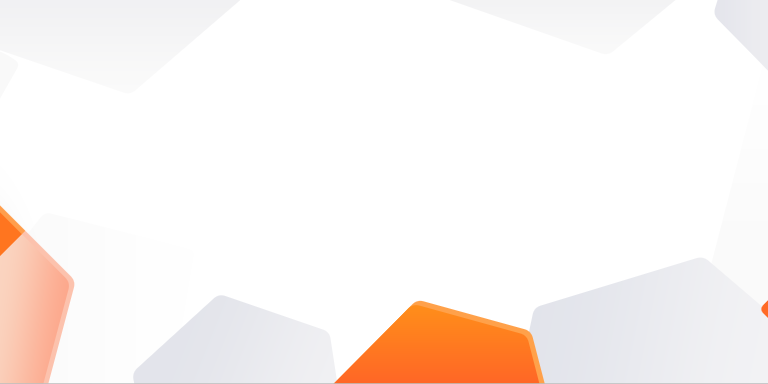
Reproduce this background procedurally as a Shadertoy shader.

```glsl
// Rounded intersection of two distances
float smoothMax(float a, float b) {
    float h = max(0.016 - abs(a - b), 0.0);
    return max(a, b) + h * h / 0.064;
}

// Signed distance to the line a-b, positive on its right side
float edge(vec2 p, vec2 a, vec2 b) {
    vec2 along = normalize(b - a);
    return dot(p - a, vec2(along.y, -along.x));
}

// Convex pentagon with counterclockwise corners
float pentagon(vec2 p, vec2 a, vec2 b, vec2 c, vec2 d, vec2 e) {
    float dist = smoothMax(edge(p, a, b), edge(p, b, c));
    dist = smoothMax(dist, edge(p, c, d));
    dist = smoothMax(dist, edge(p, d, e));
    return smoothMax(dist, edge(p, e, a));
}

float orangeTile(vec2 p) {
    return pentagon(p, vec2(0.70, -0.17), vec2(1.2, -0.4), vec2(1.459, -0.155),
                    vec2(1.383, 0.138), vec2(1.086, 0.220));
}

float peachTile(vec2 p) {
    return pentagon(p, vec2(-0.3, -0.1), vec2(0.099, -0.1), vec2(0.197, 0.268),
                    vec2(-0.2, 0.665), vec2(-0.4, 0.3));
}

// Antialiased coverage
float cover(float dist) {
    return clamp(0.5 - dist * iResolution.y, 0.0, 1.0);
}

void paint(inout vec3 color, vec3 ink, float dist) {
    color = mix(color, ink, cover(dist));
}

void mainImage(out vec4 fragColor, in vec2 fragCoord) {
    vec2 p = fragCoord / iResolution.y;
    p.x += 1.0 - 0.5 * iResolution.x / iResolution.y;
    vec3 color = vec3(1.0);

    // Faint panels
    float d = pentagon(p, vec2(0.1, -0.1), vec2(0.45, 0.0), vec2(0.508, 0.349),
                       vec2(0.117, 0.448), vec2(0.0, 0.3));
    paint(color, vec3(mix(0.985, 0.998, smoothstep(0.1, 0.5, p.x))), d);
    d = pentagon(p, vec2(1.779, 0.03), vec2(2.3, 0.0), vec2(2.4, 0.5),
                 vec2(2.3, 1.0), vec2(2.02, 0.96));
    paint(color, vec3(mix(0.995, 0.98, smoothstep(0.8, 0.3, p.y))), d);
    d = pentagon(p, vec2(-0.1, 0.567), vec2(0.052, 0.835), vec2(0.0, 0.87),
                 vec2(-0.2, 0.9), vec2(-0.3, 0.7));
    paint(color, vec3(0.975), d);

    // Soft halo beside the left tile
    color -= 0.018 * exp(-30.0 * max(peachTile(p), 0.0)) * smoothstep(0.13, 0.0, p.x);

    // Upper grey tiles
    d = pentagon(p, vec2(-0.3, 0.972), vec2(0.339, 0.753), vec2(0.77, 1.124),
                 vec2(0.5, 1.5), vec2(-0.3, 1.5));
    paint(color, mix(vec3(0.98), vec3(0.942, 0.942, 0.949), smoothstep(0.74, 1.05, p.y)), d);
    d = pentagon(p, vec2(1.0, 1.06), vec2(1.583, 0.855), vec2(1.87, 1.091),
                 vec2(1.8, 1.4), vec2(1.1, 1.4));
    paint(color, mix(vec3(0.977), vec3(0.947, 0.947, 0.953), smoothstep(0.85, 1.05, p.y)), d);
    d = pentagon(p, vec2(1.857, 0.962), vec2(2.1, 0.714), vec2(2.4, 0.9),
                 vec2(2.3, 1.4), vec2(1.992, 1.4));
    paint(color, mix(vec3(0.895, 0.898, 0.925), vec3(0.925, 0.925, 0.94),
                     smoothstep(1.85, 2.0, p.x)), d);

    // Lower grey tiles
    d = pentagon(p, vec2(0.344, 0.029), vec2(0.40, -0.25), vec2(0.917, -0.25),
                 vec2(0.858, 0.136), vec2(0.570, 0.235));
    paint(color, mix(vec3(0.89, 0.895, 0.92), vec3(0.942, 0.942, 0.953),
                     smoothstep(0.4, 0.9, p.x - 0.4 * p.y)), d);
    d = pentagon(p, vec2(1.34, -0.04), vec2(1.7, -0.4), vec2(2.2, 0.018),
                 vec2(1.831, 0.333), vec2(1.391, 0.199));
    paint(color, mix(vec3(0.888, 0.895, 0.922), vec3(0.948, 0.948, 0.957),
                     smoothstep(1.35, 2.0, p.x - 0.2 * p.y)), d);

    // Orange tile: the shifted copy leaves a bright rim
    vec3 orange = mix(vec3(1.0, 0.40, 0.15), vec3(1.0, 0.56, 0.10), clamp(p.y / 0.21, 0.0, 1.0));
    paint(color, vec3(1.0, 0.63, 0.29), orangeTile(p));
    paint(color, orange, max(orangeTile(p), orangeTile(p + 0.011)));

    // Left tile: peach below, orange in the upper corner
    float corner = cover((0.333 + p.x - p.y) * 0.707);
    vec3 peach = mix(vec3(0.98, 0.83, 0.75), vec3(0.99, 0.65, 0.54),
                     smoothstep(-0.02, 0.2, p.x + 0.15 * (0.2 - p.y)));
    vec3 rim = mix(vec3(0.99, 0.76, 0.68), vec3(1.0, 0.62, 0.30), corner);
    paint(color, rim, peachTile(p));
    paint(color, mix(peach, vec3(1.0, 0.46, 0.12), corner), peachTile(p + vec2(0.014, 0.004)));

    // Orange tip at the right border
    d = pentagon(p, vec2(1.977, 0.195), vec2(2.1, 0.072), vec2(2.3, 0.1),
                 vec2(2.3, 0.3), vec2(2.1, 0.318));
    paint(color, vec3(1.0, 0.42, 0.15), d);

    // Thin grey base line
    color = mix(color, vec3(0.75), 0.8 * cover(p.y - 0.0026));
    fragColor = vec4(color, 1.0);
}
```
